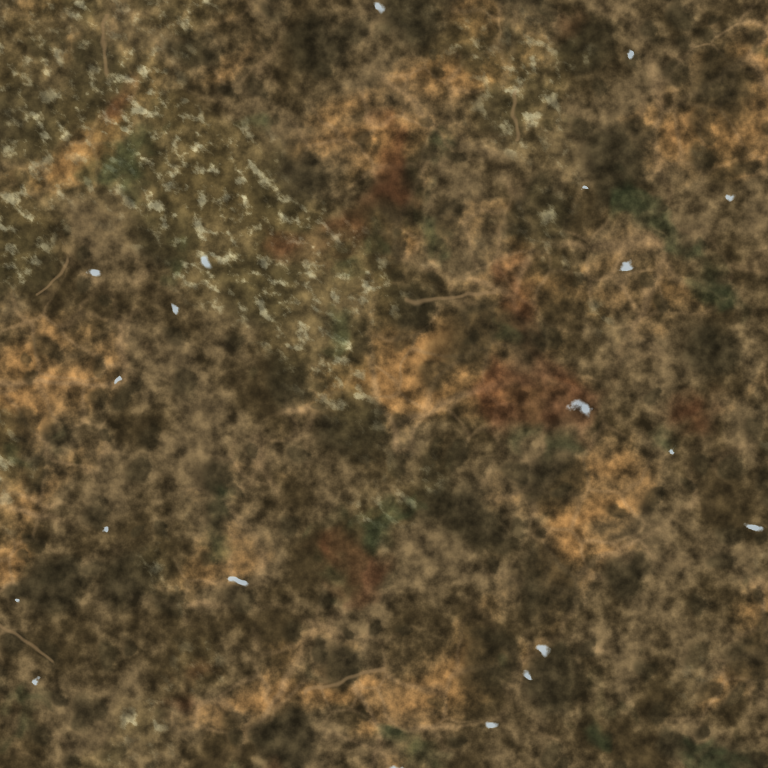
Reproduce this texture procedurally as a three.js fragment shader.

```glsl
// Weathered brown stone: dark mottled clots, ochre seams, pale mineral flecks.
varying vec2 vUv;

const vec3 SHADOW = vec3(0.19, 0.17, 0.115);
const vec3 UMBER  = vec3(0.27, 0.225, 0.145);
const vec3 BROWN  = vec3(0.41, 0.345, 0.24);
const vec3 OCHRE  = vec3(0.64, 0.475, 0.285);
const vec3 SAND   = vec3(0.60, 0.49, 0.35);
const vec3 OLIVE  = vec3(0.44, 0.38, 0.23);
const vec3 PALE   = vec3(0.72, 0.69, 0.55);
const vec3 MOSS   = vec3(0.19, 0.24, 0.15);
const vec3 RUST   = vec3(0.38, 0.22, 0.14);
const vec3 GLINT  = vec3(0.80, 0.86, 0.90);

const float SEAM_ANGLE = 0.42;              // seams climb to the right
const vec2  SEAM_SCALE = vec2(3.0, 5.5);
const float WARP = 0.022;
const float GRAIN_SCALE = 48.0;
const float GRAIN_DEPTH = 0.42;
const int   SCRATCHES = 6;

vec2 hash2(vec2 p) {
  vec3 q = fract(p.xyx * vec3(0.1031, 0.1030, 0.0973));
  q += dot(q, q.yzx + 33.33);
  return fract((q.xx + q.yz) * q.zy);
}

mat2 rotation(float a) {
  return mat2(cos(a), sin(a), -sin(a), cos(a));
}

float corner(vec2 cell, vec2 offset) {
  return dot(hash2(cell) * 2.0 - 1.0, offset);
}

float gradientNoise(vec2 p) {
  vec2 i = floor(p), f = p - i;
  vec2 u = f * f * f * (f * (f * 6.0 - 15.0) + 10.0);
  vec2 e = vec2(1.0, 0.0);
  return 1.5 * mix(mix(corner(i, f), corner(i + e, f - e), u.x),
                   mix(corner(i + e.yx, f - e.yx), corner(i + 1.0, f - 1.0), u.x), u.y);
}

float fbm(vec2 p) {
  float sum = 0.0, amp = 1.0;
  for (int i = 0; i < 4; i++) {
    sum += amp * gradientNoise(p);
    p = rotation(0.6) * p * 2.03 + 17.3;
    amp *= 0.52;
  }
  return sum;
}

// Soft round clots, at most one per cell; share is the fraction of filled cells.
float clots(vec2 p, float share) {
  vec2 cell = floor(p);
  float cover = 0.0;
  for (int y = -1; y <= 1; y++)
  for (int x = -1; x <= 1; x++) {
    vec2 id = cell + vec2(x, y);
    vec2 kind = hash2(id + 71.7);
    float radius = mix(0.25, 0.58, kind.x);
    float d = length(p - id - hash2(id));
    cover = max(cover, step(kind.y, share) * smoothstep(radius, radius * 0.45, d));
  }
  return cover;
}

// Gap between the two nearest cell points: zero along the cracks.
float crackGap(vec2 p) {
  vec2 cell = floor(p);
  float near = 9.0, next = 9.0;
  for (int y = -1; y <= 1; y++)
  for (int x = -1; x <= 1; x++) {
    vec2 id = cell + vec2(x, y);
    float d = length(p - id - hash2(id + 5.1));
    next = min(next, max(near, d));
    near = min(near, d);
  }
  return next - near;
}

float scratches(vec2 p) {
  float cover = 0.0;
  for (int i = 0; i < SCRATCHES; i++) {
    vec2 id = vec2(float(i), 43.0);
    vec2 shape = hash2(id + 9.0);
    vec2 d = rotation(shape.x * 3.14) * (p - hash2(id));
    d.x = max(abs(d.x) - mix(0.02, 0.07, shape.y), 0.0);
    cover = max(cover, smoothstep(0.0045, 0.0005, length(d)));
  }
  return cover;
}

void main() {
  vec2 p = vUv;
  vec2 q = p + WARP * vec2(fbm(p * 7.0), fbm(p * 7.0 + 31.0));
  float grain = fbm(p * GRAIN_SCALE);
  float mottle = fbm(q * 9.0 + 4.0);

  // Mottled ground
  vec3 color = mix(UMBER, BROWN, smoothstep(-0.55, 0.5, mottle + 0.35 * grain));

  // Ochre seams and cracks
  float seam = fbm(rotation(-SEAM_ANGLE) * q * SEAM_SCALE + 12.0);
  color = mix(color, OCHRE, 0.85 * smoothstep(0.08, 0.75, seam + 0.12 * grain));
  float veinMask = smoothstep(-0.3, 0.5, seam + 0.5 * gradientNoise(p * 8.0 + 50.0));
  float vein = max(smoothstep(0.10, 0.0, crackGap(q * 6.0)),
                   0.7 * smoothstep(0.16, 0.0, crackGap(q * 17.0)));
  color = mix(color, SAND, 0.6 * vein * veinMask);

  // Dark clots and pits
  vec2 rough = q + 0.006 * vec2(grain, fbm(p * 30.0 + 8.0));
  color = mix(color, SHADOW, 0.70 * clots(rough * 9.0, 0.5));
  color = mix(color, SHADOW, 0.55 * clots(rough * 24.0 + 3.0, 0.38));

  // Olive patches dusted with pale mineral, stronger to the upper left
  float patchField = fbm(q * 3.5 + 21.0) + 0.5 * (p.y - p.x);
  float mineral = smoothstep(0.1, 0.75, patchField);
  color = mix(color, OLIVE, 0.45 * mineral);
  float dust = smoothstep(0.0, 0.75, fbm(rotation(0.7) * p * vec2(42.0, 60.0)));
  color = mix(color, PALE, 0.75 * mineral * dust);

  // Moss and rust stains
  color = mix(color, MOSS, 0.5 * smoothstep(0.4, 0.85, fbm(q * 8.0 + 63.0)));
  color = mix(color, RUST, 0.5 * smoothstep(0.45, 0.9, fbm(q * 5.0 + 88.0)));

  // Fine grain, scratches and glints
  color *= 1.0 + GRAIN_DEPTH * clamp(grain, -0.9, 0.9);
  color = mix(color, SAND, 0.55 * scratches(q));
  float glint = clots(rotation(0.5) * rough * vec2(44.0, 66.0), 0.006);
  color = mix(color, GLINT, 0.8 * glint);

  gl_FragColor = vec4(color, 1.0);
}
```
